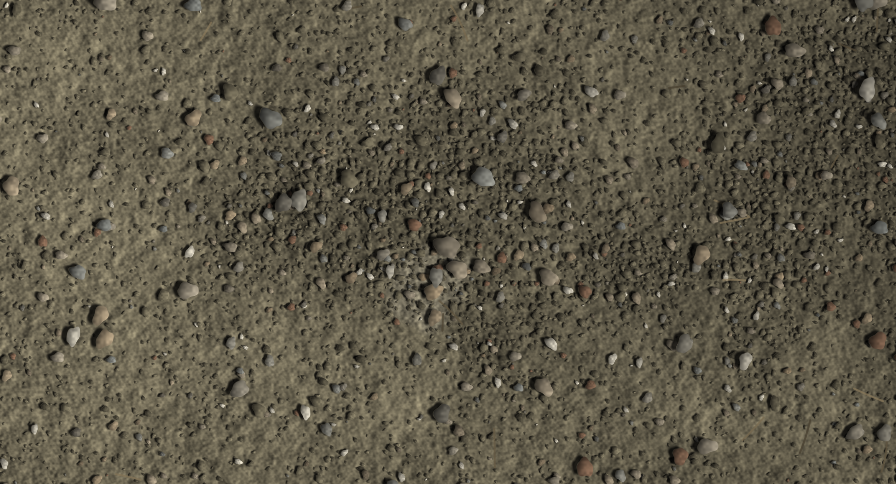
A Shadertoy shader for this texture:

```glsl
// Dry stony ground seen from above: grainy soil, clods, pebbles and straw.
// Soil is value noise lit from the right; stones are scattered on jittered
// grids of growing cell size, each with a domed shade and a cast shadow.

const vec3 SOIL  = vec3(0.405, 0.380, 0.308);
const vec3 DUST  = vec3(0.520, 0.495, 0.425);
const vec3 TAN   = vec3(0.520, 0.455, 0.360);
const vec3 GREY  = vec3(0.420, 0.425, 0.405);
const vec3 RUST  = vec3(0.470, 0.365, 0.290);
const vec3 PALE  = vec3(0.740, 0.715, 0.650);
const vec3 STRAW = vec3(0.500, 0.440, 0.330);
const vec2 LIGHT = vec2(0.94, -0.34);    // direction towards the sun
const float RELIEF = 1.7;                // strength of the soil bumps
const float GRAIN = 0.36;                // strength of the finest grains
const float SHADOW = 0.78;               // darkness of cast shadows
const vec2 CLOD_CENTRE = vec2(0.88, 0.47);
const vec2 DUST_CENTRE = vec2(0.89, 0.41);
const int TWIGS = 18;

float hash(vec2 p) {
    return fract(sin(dot(p, vec2(127.1, 311.7))) * 43758.5453);
}

float noise(vec2 p) {
    vec2 i = floor(p), f = fract(p);
    f = f * f * (3.0 - 2.0 * f);
    return mix(mix(hash(i), hash(i + vec2(1, 0)), f.x),
               mix(hash(i + vec2(0, 1)), hash(i + vec2(1, 1)), f.x), f.y);
}

float fbm(vec2 p) {
    float sum = 0.0, amp = 0.5;
    for (int i = 0; i < 4; i++) {
        sum += amp * noise(p);
        p = mat2(1.6, 1.2, -1.2, 1.6) * p + 7.3;
        amp *= 0.5;
    }
    return sum;
}

mat2 turn(float a) {
    return mat2(cos(a), sin(a), -sin(a), cos(a));
}

// 0 on trodden bare soil, 1 where clods and gravel lie thick
float roughness(vec2 p) {
    vec2 d = (p - CLOD_CENTRE) * vec2(1.0, 1.15);
    float heap = 0.65 * exp(-5.0 * dot(d, d));
    float side = 0.42 * smoothstep(1.3, 1.75, p.x);
    float patches = 0.65 * noise(p * 4.0 + 3.0) + 0.35 * noise(p * 11.0);
    return smoothstep(0.3, 0.75, heap + side + 0.8 * (patches - 0.5) + 0.1);
}

// Outline of a lumpy pebble: 1 on its rim
float pebbleShape(vec2 q, float phase) {
    float a = atan(q.y, q.x + 1e-4);
    return length(q) / (1.0 + 0.10 * sin(3.0 * a + phase) + 0.06 * sin(5.0 * a - 2.0 * phase));
}

// One layer of stones; share = chance per cell on bare and on rough ground
vec3 scatter(vec3 col, vec2 p, float cell, vec2 share, float stony, float seed) {
    vec2 home = floor(p / cell);
    float shade = 0.0, cover = 0.0;
    vec3 face = col;
    for (int y = -1; y <= 1; y++)
    for (int x = -1; x <= 1; x++) {
        vec2 id = home + vec2(x, y), key = id + seed;
        if (hash(key) > mix(share.x, share.y, roughness((id + 0.5) * cell))) continue;
        vec2 jitter = vec2(hash(key + 11.3), hash(key + 23.7)) - 0.5;
        float pick = hash(key + 37.1), tone = hash(key + 41.9), kind = hash(key + 53.3);
        float size = cell * mix(0.2, 0.46, pick * pick);
        vec2 u = (p - (id + 0.5 + 0.6 * jitter) * cell) / size;
        mat2 spin = turn(6.283 * tone);
        vec2 stretch = vec2(0.87, mix(1.0, 1.45, kind));
        float soft = 0.8 / (iResolution.y * size);
        float d = pebbleShape(spin * u * stretch, 40.0 * pick);
        float ds = pebbleShape(spin * (u + LIGHT * 0.65) * stretch, 40.0 * pick);
        shade = max(shade, 1.0 - smoothstep(0.85 - soft, 1.1 + soft, ds));

        // soil clod, or a stone of one of four tones
        vec3 body = SOIL * mix(0.78, 1.2, tone);
        if (hash(key + 67.7) < stony) {
            body = mix(GREY, TAN, tone) * mix(0.8, 1.2, pick);
            if (kind > 0.76) body = PALE * mix(0.85, 1.1, tone);
            else if (kind < 0.1) body = RUST;
        }
        float mottle = 0.85 + 0.3 * noise(u * 3.0 + id);
        float lit = 0.76 + 0.38 * dot(u, LIGHT) + 0.24 * (1.0 - d);
        float mask = 1.0 - smoothstep(1.0 - soft, 1.0 + soft, d);
        face = mix(face, body * mottle * max(lit, 0.2), mask);
        cover = max(cover, mask);
    }
    return mix(col * (1.0 - SHADOW * shade), face, cover);
}

vec3 soil(vec2 p) {
    float bump = fbm(p * 42.0) - fbm((p + LIGHT * 0.005) * 42.0);
    float value = 1.0 + RELIEF * bump + GRAIN * (noise(p * 190.0) - 0.5);
    value += 0.4 * (fbm(p * 7.0) - 0.47) - 0.1 * roughness(p);
    float ragged = length(p - DUST_CENTRE) + 0.12 * (fbm(p * 18.0) - 0.5);
    vec3 tint = mix(SOIL, DUST, 0.65 * (1.0 - smoothstep(0.05, 0.09, ragged)));
    return tint * value;
}

// Thin dry stalks, mostly towards the right
vec3 twigs(vec3 col, vec2 p, float aspect) {
    for (int i = 0; i < TWIGS; i++) {
        vec2 key = vec2(i, 5.0);
        vec2 at = vec2(aspect * sqrt(hash(key)), hash(key + 9.1));
        vec2 q = turn(6.283 * hash(key + 17.3)) * (p - at);
        float reach = mix(0.012, 0.04, hash(key + 29.9));
        q.y += 6.0 * q.x * q.x * (hash(key + 31.1) - 0.5);
        float d = length(vec2(max(abs(q.x) - reach, 0.0), q.y));
        float line = 1.0 - smoothstep(0.0008, 0.0012 + 1.0 / iResolution.y, d);
        col = mix(col, STRAW * mix(0.35, 1.2, hash(key + 43.7)), 0.75 * line);
    }
    return col;
}

void mainImage(out vec4 fragColor, in vec2 fragCoord) {
    vec2 p = fragCoord / iResolution.y;
    float aspect = iResolution.x / iResolution.y;
    vec3 col = soil(p);

    // fine crumbs first, large stones last
    col = scatter(col, p, 0.012, vec2(0.20, 0.60), 0.08, 101.0);
    col = scatter(col, p, 0.021, vec2(0.09, 0.72), 0.15, 211.0);
    col = twigs(col, p, aspect);
    col = scatter(col, p, 0.027, vec2(0.11, 0.26), 0.75, 307.0);
    col = scatter(col, p, 0.046, vec2(0.09, 0.17), 0.85, 401.0);
    col = scatter(col, p, 0.088, vec2(0.03, 0.07), 1.0, 503.0);

    // light falls off to the right and the upper corner
    vec2 uv = fragCoord / iResolution.xy;
    col *= 1.1 - 0.16 * uv.x - 0.12 * uv.x * uv.y;
    fragColor = vec4(clamp(col, 0.0, 1.0), 1.0);
}
```
